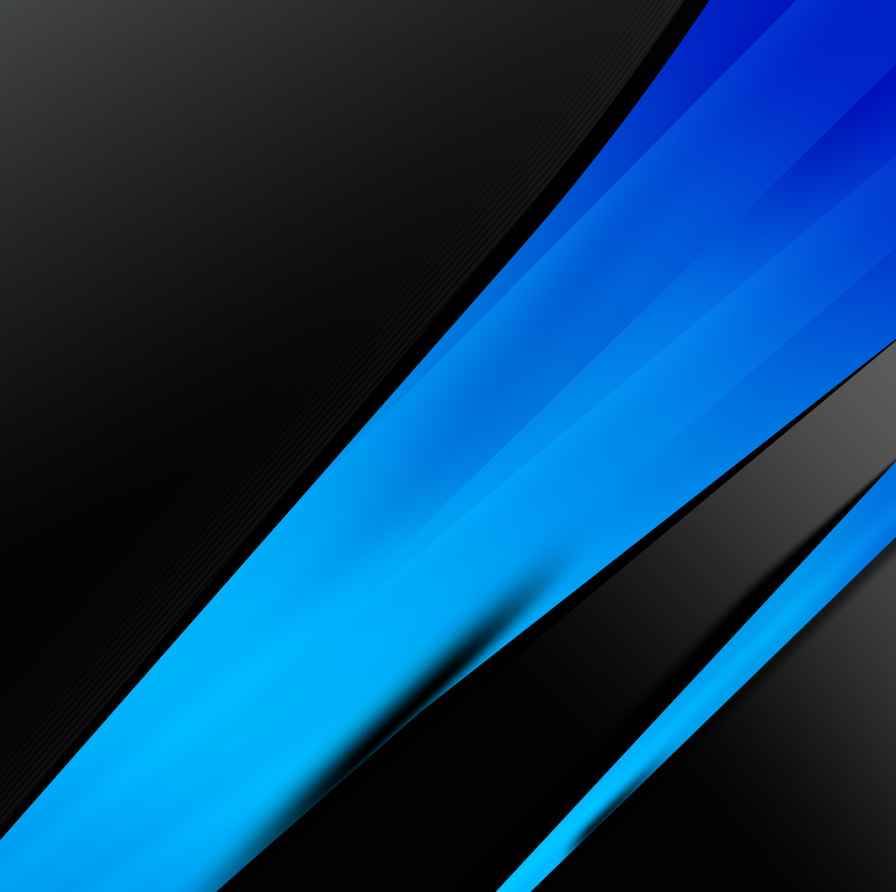
Write a WebGL 1 fragment shader that draws this background.

```glsl
precision highp float;
// Glossy blue ribbons sweeping diagonally over charcoal panels.
// Each panel is masked by signed distances to lines; the wide ribbon gets
// creases, fanned layered sines and a curled shadow along its lower fold.
uniform vec2 u_resolution;

// Signed distance to the line a-b, positive on the upper left side.
float side(vec2 p, vec2 a, vec2 b) {
  vec2 dir = normalize(b - a);
  return dir.x * (p.y - a.y) - dir.y * (p.x - a.x);
}

// Antialiased coverage of the positive side.
float cover(float d) {
  float px = 0.8 / min(u_resolution.x, u_resolution.y);
  return smoothstep(-px, px, d);
}

// Tone that starts sharply at a crease and fades over the given width.
float crease(float d, float width) {
  return cover(d) * exp(-max(d, 0.0) / width);
}

// Soft dark curl: wide above its axis, tight below it.
float curl(float d, float above, float below) {
  float w = d > 0.0 ? above : below;
  return exp(-d * d / (w * w));
}

vec3 ribbonColor(vec2 p) {
  float s = 0.35 * p.x + 0.65 * p.y;
  vec3 c = mix(vec3(0.0, 0.62, 0.95), vec3(0.0, 0.71, 0.99), smoothstep(0.0, 0.2, s));
  c = mix(c, vec3(0.0, 0.50, 0.90), smoothstep(0.24, 0.66, s));
  c = mix(c, vec3(0.01, 0.24, 0.84), smoothstep(0.58, 0.93, s));

  // Creases fan out from a point beyond the lower left corner.
  float a = side(p, vec2(0.56, 0.666), vec2(0.889, 1.0));
  float b = side(p, vec2(0.612, 0.548), vec2(1.0, 0.928));
  float e = side(p, vec2(0.52, 0.424), vec2(1.0, 0.826));
  float f = side(p, vec2(0.65, 0.42), vec2(1.0, 0.7225));
  float high = smoothstep(0.35, 0.8, p.y);
  float tone = -0.10 * crease(a, 0.10) * high;
  tone += 0.03 * crease(-a, 0.05) * high;
  tone -= 0.07 * crease(b, 0.06) * smoothstep(0.4, 0.55, p.x) * (1.0 - smoothstep(0.65, 0.9, p.x));
  tone -= 0.09 * crease(-b, 0.07) * smoothstep(0.75, 0.95, p.x);
  tone += 0.05 * crease(-e, 0.07) * smoothstep(0.3, 0.6, p.x);
  tone -= 0.05 * crease(-f, 0.09) * smoothstep(0.65, 0.9, p.x);

  // Silky streaks along the fan.
  vec2 q = p - vec2(-0.52, -0.43);
  float angle = atan(q.y, q.x);
  tone += 0.012 * sin(angle * 55.0 + 1.0) + 0.008 * sin(angle * 118.0 + 2.0 * p.x);
  tone -= 0.07 * curl(side(p, vec2(0.47, 0.48), vec2(0.65, 0.68)), 0.035, 0.035)
        * smoothstep(0.25, 0.5, p.x) * (1.0 - smoothstep(0.62, 0.8, p.x));
  // Deep corner.
  tone -= 0.10 * exp(-18.0 * dot(p - vec2(0.99), p - vec2(0.99)));
  return clamp(c + tone * vec3(0.1, 1.0, 0.7), 0.0, 1.0);
}

void main() {
  vec2 p = gl_FragCoord.xy / u_resolution;

  // Upper left panel, lit from its corner.
  float bend = max(p.x - 0.58, 0.0);
  float top = 0.66 * (p.y - 0.058 - 1.143 * p.x - 0.82 * bend * bend);
  float fall = 0.55 * p.x + 1.0 - p.y;
  vec3 color = vec3(0.96, 1.0, 1.0) * (0.012 + 0.26 * pow(max(1.0 - fall / 0.65, 0.0), 1.3));
  // Fine hatching beside a plain black border.
  float border = 0.008 + 0.025 * p.x;
  float hatch = cover(top - border) * exp(-max(top - border, 0.0) / 0.05);
  color += hatch * (0.035 + 0.025 * sin(top * 1050.0));
  color *= mix(0.1, 1.0, cover(top - border));

  // Middle charcoal wedge.
  float wedge = side(p, vec2(0.26, 0.0), vec2(1.0, 0.618));
  float stripTop = side(p, vec2(0.553, 0.0), vec2(1.0, 0.483));
  float shine = 0.01 + 0.36 * smoothstep(0.38, 0.85, 0.5 * (p.x + p.y));
  float gap = min(0.1 * (1.0 - p.x), 0.016);
  shine *= smoothstep(gap - 0.002, gap + 0.004 + 0.06 * (1.0 - p.x), stripTop);
  color = mix(color, vec3(shine), cover(-wedge));

  // Wide ribbon between its bent upper edge and folded lower edge.
  float low = max(side(p, vec2(0.241, 0.0), vec2(0.469, 0.2016)),
                  side(p, vec2(0.469, 0.2016), vec2(1.0, 0.62)));
  vec3 ribbon = ribbonColor(p);
  float axis = side(p, vec2(0.241, 0.0), vec2(0.638, 0.373));
  float fade = smoothstep(0.2, 0.42, p.x) * (1.0 - smoothstep(0.48, 0.67, p.x));
  ribbon *= 1.0 - (0.25 * (1.0 - smoothstep(0.5, 0.65, p.x)) + 0.75 * fade) * curl(axis, 0.022, 0.012);
  color = mix(color, ribbon, cover(low) * cover(-top));

  // Lower right charcoal panel.
  float stripLow = side(p, vec2(0.592, 0.0), vec2(1.0, 0.398));
  float glow = 0.01 + 0.28 * smoothstep(0.5, 0.85, 0.6 * p.x + 0.5 * p.y);
  glow *= mix(0.45, 1.0, smoothstep(0.004, 0.02, -stripLow));
  color = mix(color, vec3(0.97, 1.0, 1.0) * glow, cover(-stripLow));

  // Narrow ribbon with a small curl at its lower edge.
  vec3 strip = mix(vec3(0.0, 0.71, 0.99), vec3(0.0, 0.61, 0.92), smoothstep(0.6, 0.85, p.x));
  strip = mix(strip, vec3(0.01, 0.43, 0.87), smoothstep(0.86, 1.02, p.x));
  strip += vec3(0.0, 0.06, 0.05) * curl(stripLow - 0.02, 0.012, 0.008);
  float tuck = smoothstep(0.62, 0.66, p.x) * (1.0 - smoothstep(0.67, 0.77, p.x));
  strip *= 1.0 - 0.8 * tuck * curl(stripLow - 0.003, 0.007, 0.007);
  color = mix(color, strip, cover(stripLow) * cover(-stripTop));

  gl_FragColor = vec4(color, 1.0);
}
```
